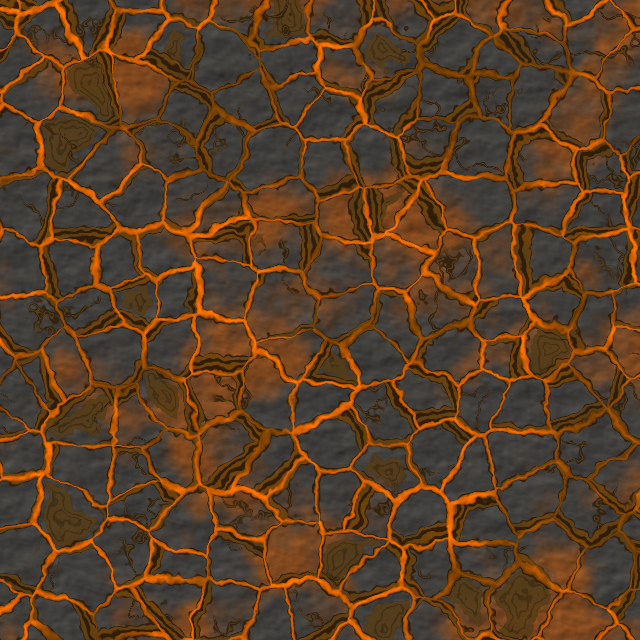
This texture is drawn by a WebGL 1 fragment shader. Its source:

```glsl
precision highp float;
// Cracked volcanic crust: slate plates split by glowing seams.
// Warped Voronoi borders give the seams, one-sided terraces the broken walls,
// and fractal noise the rust stains, hairline cracks, pits and stone relief.
uniform vec2 u_resolution;

const float CELLS = 12.5;          // plates across the canvas
const float WARP = 0.15;           // bending of the borders
const float SEAM_MIN = 0.022;      // half widths, in plates
const float SEAM_MAX = 0.062;
const float RIM = 0.035;           // dark lip around each seam
const float WALL = 0.42;           // widest terraced wall
const float STRATA = 46.0;         // terrace frequency
const float HAIRLINE = 0.011;
const float PIT_SHARE = 0.14;
const vec3 SLATE = vec3(0.250, 0.242, 0.232);
const vec3 RUST = vec3(0.53, 0.285, 0.105);
const vec3 SOOT = vec3(0.185, 0.115, 0.040);
const vec3 OLIVE = vec3(0.335, 0.235, 0.085);
const vec3 AMBER = vec3(0.47, 0.270, 0.030);
const vec3 EMBER = vec3(0.50, 0.265, 0.010);
const vec3 LAVA = vec3(0.90, 0.405, 0.000);

float hash(vec2 p) {
  return fract(sin(dot(p, vec2(127.1, 311.7))) * 43758.5453);
}

vec2 hash2(vec2 p) {
  return vec2(hash(p), hash(p + 57.3));
}

float noise(vec2 p) {
  vec2 i = floor(p), f = fract(p);
  f = f * f * (3.0 - 2.0 * f);
  return mix(mix(hash(i), hash(i + vec2(1, 0)), f.x),
             mix(hash(i + vec2(0, 1)), hash(i + vec2(1, 1)), f.x), f.y);
}

float fbm(vec2 p) {
  float sum = 0.0, amp = 0.533;
  for (int i = 0; i < 4; i++) {
    sum += amp * noise(p);
    p = mat2(1.6, 1.2, -1.2, 1.6) * p + 7.3;
    amp *= 0.5;
  }
  return sum;
}

// Returns seam distance (negative inside), wall depth, border distance, plate hash.
vec4 plates(vec2 p, float rough) {
  vec2 base = floor(p), f = fract(p), own = vec2(0.0), toOwn = vec2(0.0);
  float nearest = 9.0;
  for (int y = -1; y <= 1; y++)
    for (int x = -1; x <= 1; x++) {
      vec2 g = vec2(x, y);
      vec2 r = g + 0.05 + 0.9 * hash2(base + g) - f;
      if (dot(r, r) < nearest) { nearest = dot(r, r); toOwn = r; own = g; }
    }
  float seam = 9.0, depth = -9.0, border = 9.0;
  for (int y = -2; y <= 2; y++)
    for (int x = -2; x <= 2; x++) {
      vec2 g = own + vec2(x, y);
      vec2 r = g + 0.05 + 0.9 * hash2(base + g) - f;
      vec2 gap = r - toOwn;
      if (dot(gap, gap) > 0.0001) {
        vec2 n = normalize(gap), middle = 0.5 * (r + toOwn);
        float dist = dot(middle, n);
        float along = dot(middle, vec2(-n.y, n.x));
        float shared = hash(2.0 * base + own + g);
        float sided = hash(base + own + 1.7 * (base + g) + 3.1);
        float taper = clamp(0.65 + 2.4 * along * (shared - 0.5), 0.0, 1.1);
        float width = mix(SEAM_MIN, SEAM_MAX, shared * shared);
        float wall = RIM + WALL * pow(sided, 7.0) * taper;
        border = min(border, dist);
        seam = min(seam, dist - width + 0.035 * rough);
        depth = max(depth, width + wall - dist - 0.09 * rough);
      }
    }
  return vec4(seam, depth, border, hash(base + own + 91.7));
}

void main() {
  vec2 p = gl_FragCoord.xy / u_resolution.y * CELLS;
  float pixel = CELLS / u_resolution.y;
  float grain = noise(p * 9.0) - 0.5;
  vec2 bend = vec2(fbm(p * 2.6), fbm(p * 2.6 + 31.4)) - 0.5;
  vec4 plate = plates(p + 2.0 * WARP * bend, grain);

  // Stone with rust stains and a fine side-lit relief
  float stain = smoothstep(0.48, 0.77, fbm(p * 0.72 + 12.0));
  vec2 stone = p * vec2(2.2, 3.4);
  float relief = fbm(stone + vec2(-0.12, 0.22)) - fbm(stone);
  vec3 color = mix(SLATE, RUST, 0.9 * stain);
  color *= 1.0 + 0.9 * relief + 0.10 * grain;

  // Shallow stepped pits on a few plates
  float pitDepth = plate.z - 0.10 - 0.55 * (fbm(p * 1.9 + 40.0) - 0.38);
  float pit = smoothstep(0.0, 1.5 * pixel, pitDepth) * step(1.0 - PIT_SHARE, plate.w);
  float pitStep = smoothstep(-0.9, -0.3, sin(pitDepth * STRATA - 1.6));
  color = mix(color, OLIVE * mix(0.75, 1.0, pitStep), 0.85 * pit);

  // Broken hairline cracks with sooty edges
  float contour = abs(fbm(p * 1.35 + 70.0) - 0.5);
  float broken = smoothstep(0.46, 0.68, noise(p * 1.1 + 23.0));
  float hair = HAIRLINE * broken * (1.0 + 1.6 * grain);
  float hairMask = broken * (1.0 - smoothstep(hair, hair + pixel, contour));
  float hairCore = 1.0 - smoothstep(0.0, 0.012, contour);
  color = mix(color, mix(SOOT, OLIVE, hairCore), 0.9 * hairMask);

  // Terraced walls; the first terrace is the dark lip
  float layers = sin(plate.y * STRATA - 1.6 + 1.8 * grain);
  vec3 wall = mix(SOOT, mix(OLIVE, AMBER, noise(p * 2.0)), smoothstep(-0.6, 0.6, layers));
  color = mix(color, wall, smoothstep(0.0, 1.5 * pixel, plate.y));

  // Glowing seams, hottest near the stains
  float heat = clamp(0.75 * stain + smoothstep(0.25, 0.72, noise(p * 0.8 + 5.0)), 0.0, 1.0);
  vec3 glow = mix(EMBER, LAVA, heat) * (1.0 + 0.35 * grain);
  glow *= mix(0.8, 1.05, smoothstep(0.0, 0.04, -plate.x));
  color = mix(color, glow, 1.0 - smoothstep(-0.5 * pixel, 0.7 * pixel, plate.x));

  gl_FragColor = vec4(color, 1.0);
}
```
